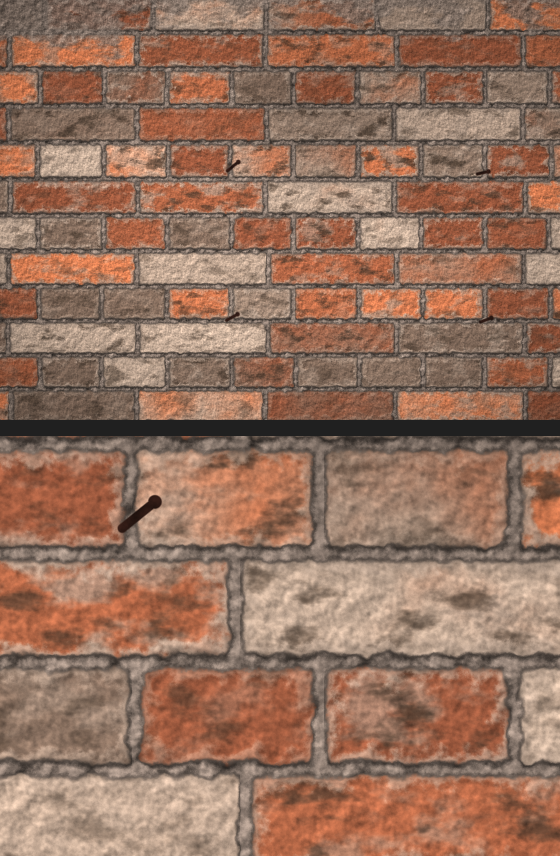
Top: the whole. Bottom: its middle third, enlarged.
This texture is drawn by a Shadertoy shader. Its source:

```glsl
// An old brick wall: courses of long stretchers alternate with courses of headers.
// Rounded boxes with jittered joints form the bricks; gradient noise adds chipped
// edges, lime, soot and relief. Smeared render, nails and a vignette finish it.

// Layout, in canvas heights; each bond holds brick pitch and first joint
const float COURSE = 0.0839, COURSE_START = -0.007, BOW = 0.0104;
const vec2 STRETCHER = vec2(0.306, 0.0226);
const vec2 HEADER = vec2(0.1519, 0.0938);
const vec2 TOP_BOND = vec2(0.264, 0.103);
const float HALF_JOINT = 0.006, JOINT_JITTER = 0.009;
const float CORNER = 0.005, CHIPPING = 0.008;
// Colours
const vec3 ORANGE = vec3(0.86, 0.50, 0.33);
const vec3 RED    = vec3(0.58, 0.33, 0.23);
const vec3 BROWN  = vec3(0.50, 0.41, 0.35);
const vec3 PALE   = vec3(0.77, 0.67, 0.59);
const vec3 MORTAR = vec3(0.51, 0.45, 0.41);
const vec3 LIME   = vec3(0.67, 0.585, 0.52);
const vec3 SOOT   = vec3(0.25, 0.20, 0.16);
const vec3 RUST   = vec3(0.16, 0.09, 0.07);
// Wear and light
const float RELIEF = 0.6, SPECKLE = 0.2, CREASE = 0.28;
const float VIGNETTE = 0.2;
const float NAIL_RADIUS = 0.0036;

vec2 hash2(vec2 p) {
    vec3 q = fract(p.xyx * vec3(0.1031, 0.1030, 0.0973));
    q += dot(q, q.yzx + 33.33);
    return fract((q.xx + q.yz) * q.zy);
}

float corner(vec2 cell, vec2 f, vec2 o) {
    return dot(hash2(cell + o) * 2.0 - 1.0, f - o);
}

float gradientNoise(vec2 p) {
    vec2 i = floor(p), f = p - i;
    vec2 u = f * f * f * (f * (f * 6.0 - 15.0) + 10.0);
    return mix(mix(corner(i, f, vec2(0, 0)), corner(i, f, vec2(1, 0)), u.x),
               mix(corner(i, f, vec2(0, 1)), corner(i, f, vec2(1, 1)), u.x), u.y);
}

float fbm(vec2 p) {
    float sum = 0.0, amp = 0.7;
    for (int i = 0; i < 5; i++) {
        sum += amp * gradientNoise(p);
        p = mat2(1.6, 1.2, -1.2, 1.6) * p + 17.3;
        amp *= 0.55;
    }
    return sum;
}

// Signed distance to the brick of this cell; id receives (column, course)
float brickDistance(vec2 p, out vec2 id) {
    float y = (p.y + BOW * sin(4.21 * p.y) - COURSE_START) / COURSE;
    float row = floor(y);
    vec2 bond = row > 10.5 ? TOP_BOND : mod(row, 2.0) > 0.5 ? HEADER : STRETCHER;
    id = vec2(floor((p.x - bond.y) / bond.x), row);
    vec2 jitter = vec2(hash2(id + 40.0).x, hash2(id + vec2(41, 40)).x) - 0.5;
    vec2 ends = bond.y + (id.x + vec2(0, 1)) * bond.x + JOINT_JITTER * jitter;
    vec2 halfSize = 0.5 * vec2(ends.y - ends.x, COURSE) - HALF_JOINT;
    vec2 local = vec2(p.x - 0.5 * (ends.x + ends.y), (y - row - 0.5) * COURSE);
    vec2 q = abs(local) - halfSize + CORNER;
    return length(max(q, 0.0)) + min(max(q.x, q.y), 0.0) - CORNER;
}

vec3 brickColor(vec2 p, vec2 id, float d, float grain) {
    vec2 tone = hash2(id + 7.0), wear = hash2(id + 23.0), seed = id * 5.7;
    float lime = smoothstep(0.0, 0.3, fbm(p * vec2(13, 22) + seed));
    float soot = smoothstep(0.0, 0.32, fbm(p * vec2(16, 30) - seed));
    float rim = smoothstep(-0.012, -0.001, d + 0.018 * grain);
    float warmth = tone.x + (id.y == 10.0 ? 0.6 : 0.0) + 0.25 * fbm(p * 8.0 + seed);
    vec3 warm = mix(RED, ORANGE, smoothstep(0.35, 0.95, tone.y));
    vec3 cool = mix(BROWN, PALE, smoothstep(0.25, 0.9, tone.y));
    vec3 col = mix(cool, warm, smoothstep(0.38, 0.7, warmth));
    col = mix(col, LIME, lime * (0.15 + 0.6 * wear.x));
    col = mix(col, SOOT, soot * (0.15 + 0.6 * wear.y));
    return mix(col, LIME, rim * (0.3 + 0.5 * wear.x));
}

void mainImage(out vec4 fragColor, in vec2 fragCoord) {
    vec2 p = fragCoord / iResolution.y;
    float pixel = 1.0 / iResolution.y;
    float grain = fbm(p * 55.0);
    float relief = grain - fbm((p + vec2(-0.0025, 0.0035)) * 55.0);

    // Bricks and mortar, with shade under each brick and along its edge
    vec2 id, unusedId;
    float d = brickDistance(p, id) + CHIPPING * grain;
    float above = brickDistance(p + vec2(-0.001, 0.005), unusedId) + CHIPPING * grain;
    float soft = max(pixel, 0.0015);
    vec3 mortar = MORTAR * (1.0 + 0.4 * grain);
    mortar *= 1.0 - 0.3 * (1.0 - smoothstep(-0.003, 0.003, above));
    vec3 col = mix(brickColor(p, id, d, grain), mortar, smoothstep(-soft, soft, d));
    col *= 1.0 - CREASE * (1.0 - smoothstep(0.0, 0.003 + pixel, abs(d - 0.001)));

    // Render smeared over the top courses, lower at the left
    float smearLine = mix(0.875, 0.95, smoothstep(0.28, 0.36, p.x));
    float smear = smoothstep(0.0, 0.25, fbm(p * vec2(9, 18) + 3.0) + (p.y - smearLine) * 5.0);
    col = mix(col, MORTAR * (1.05 + 0.6 * grain), 0.78 * smear);
    col *= 1.0 + RELIEF * relief + SPECKLE * gradientNoise(p * 230.0);

    // Rusty nails on a loose two by two grid
    for (int i = 0; i < 4; i++) {
        vec2 grid = vec2(i % 2, i / 2);
        vec2 q = p - vec2(0.535, 0.225) - grid * vec2(0.6, 0.36) - 0.015 * hash2(grid + 3.0);
        vec2 shaft = vec2(0.026, 0.004 + 0.018 * hash2(grid + 9.0).x);
        float along = clamp(dot(q, shaft) / dot(shaft, shaft), 0.0, 1.0);
        float nail = min(length(q - shaft * along), length(q - shaft) - 0.5 * NAIL_RADIUS);
        col = mix(RUST * (1.0 + grain), col, smoothstep(-pixel, pixel, nail - NAIL_RADIUS));
    }

    // Darker upper middle and corners
    vec2 fromCentre = fragCoord / iResolution.xy * 2.0 - 1.0, fromShade = p - vec2(0.8, 0.75);
    col *= 1.0 - 0.18 * exp(-14.0 * dot(fromShade, fromShade));
    col *= 1.14 - VIGNETTE * dot(fromCentre, fromCentre);
    fragColor = vec4(clamp(col, 0.0, 1.0), 1.0);
}
```
